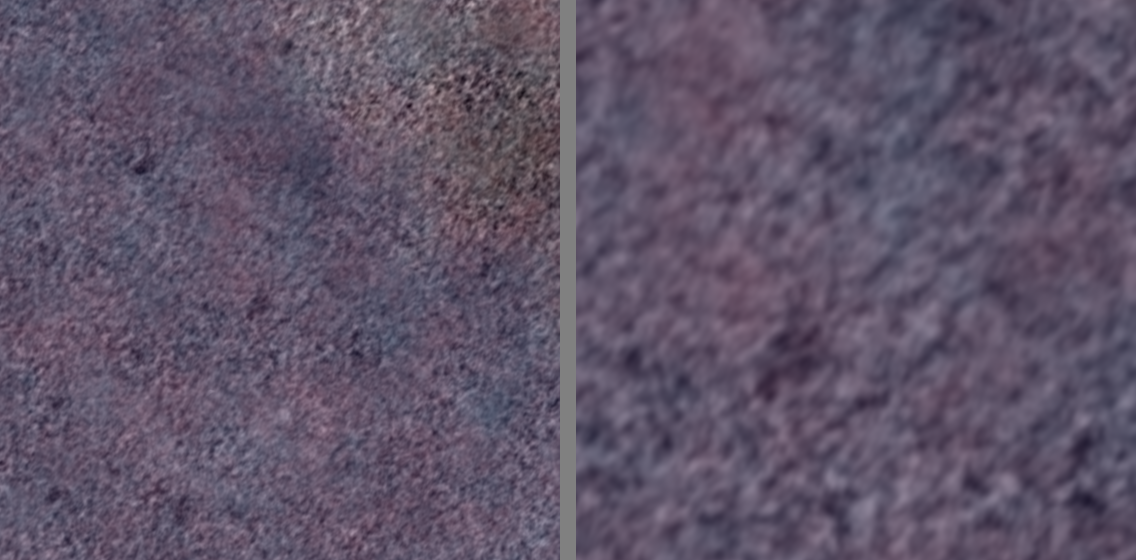
Left: the whole. Right: its middle third, enlarged.
This texture is drawn by a Shadertoy shader. Its source:

```glsl
// Soft mottled violet-grey felt with slanted grain and a warmer, coarser upper right corner.

const vec3 VIOLET = vec3(0.381, 0.336, 0.418);
const vec3 WARM   = vec3(0.412, 0.352, 0.388);
const vec3 ROSE   = vec3(0.030, -0.006, -0.008);
const vec3 LIGHT  = vec3(1.0, 0.98, 0.96);
const float GRAIN_ANGLE = 0.92;

vec2 hash2(vec2 cell) {
    vec3 h = fract(cell.xyx * vec3(0.1031, 0.1030, 0.0973));
    h += dot(h, h.yzx + 33.33);
    return fract((h.xx + h.yz) * h.zy);
}

mat2 rotation(float angle) {
    float c = cos(angle), s = sin(angle);
    return mat2(c, -s, s, c);
}

float cornerSlope(vec2 cell, vec2 offset) {
    return dot(hash2(cell) * 2.0 - 1.0, offset);
}

// Signed gradient noise, centred on zero.
float noise(vec2 p) {
    vec2 i = floor(p), f = fract(p);
    vec2 u = f * f * f * (f * (f * 6.0 - 15.0) + 10.0);
    vec2 e = vec2(1.0, 0.0);
    float low  = mix(cornerSlope(i, f), cornerSlope(i + e, f - e), u.x);
    float high = mix(cornerSlope(i + e.yx, f - e.yx), cornerSlope(i + 1.0, f - 1.0), u.x);
    return mix(low, high, u.y);
}

float fbm(vec2 p, int octaves) {
    float sum = 0.0, gain = 1.0;
    for (int i = 0; i < octaves; i++) {
        sum += gain * noise(p);
        p = rotation(0.6) * p * 2.03 + 17.3;
        gain *= 0.6;
    }
    return sum;
}

// Fibres stretched along one direction, with the direction wandering slightly.
float fibres(vec2 p, float angle, vec2 frequency, float seed) {
    vec2 wander = 0.006 * vec2(noise(p * 19.0 + seed), noise(p * 19.0 + seed + 40.0));
    return noise(rotation(angle) * (p + wander) * frequency.x * vec2(1.0, frequency.y) + seed);
}

// Sparse soft oval marks, one at most in each grid cell.
float flecks(vec2 p, float cells, float chance, float radius, float seed) {
    vec2 id = floor(p * cells) + seed;
    vec2 pick = hash2(id + 71.0);
    vec2 centre = 0.25 + 0.5 * hash2(id);
    vec2 d = rotation(0.3 + pick.y) * (fract(p * cells) - centre) / cells;
    d += 0.5 * radius * vec2(noise(p * 60.0), noise(p * 60.0 + 9.0));
    float oval = length(d * vec2(0.75, 1.3)) / (radius * (0.6 + 0.6 * pick.y));
    return step(pick.x, chance) * (1.0 - smoothstep(0.2, 1.0, oval));
}

float softSpot(vec2 p, vec2 centre, vec2 size) {
    vec2 d = (p - centre) / size;
    return exp(-dot(d, d));
}

void mainImage(out vec4 fragColor, in vec2 fragCoord) {
    vec2 p = fragCoord / iResolution.xy;

    // Broad zones: warm corner, smooth dusky diagonal band, pale patch.
    float drift = fbm(p * 4.0 + 3.7, 4);
    float warmth = smoothstep(1.25, 1.75, p.x + p.y + 0.35 * drift);
    vec2 alongBand = rotation(-0.85) * (p - vec2(0.42, 0.80));
    float dusk = softSpot(alongBand, vec2(0.0), vec2(0.38, 0.12));
    float pale = softSpot(p, vec2(0.62, 0.93), vec2(0.17, 0.12));
    float shade = softSpot(p, vec2(0.91, 0.73), vec2(0.12, 0.16));

    // Slanted fibres at three scales, plus a rounder crumb.
    float grain = fibres(p, GRAIN_ANGLE, vec2(42.0, 1.75), 5.0)
                + 0.75 * fibres(p, GRAIN_ANGLE - 0.25, vec2(75.0, 1.6), 23.0)
                + 0.45 * fibres(p, GRAIN_ANGLE + 0.2, vec2(120.0, 1.4), 61.0)
                + 0.55 * noise(p * 88.0 + 31.0);
    float contrast = 0.185 + 0.07 * warmth - 0.065 * dusk;
    contrast *= 1.0 + 0.8 * noise(p * 9.0 + 50.0);

    float tone = contrast * grain + 0.06 * drift + 0.06 * fbm(p * 15.0, 2);
    tone += 0.045 * pale - 0.035 * dusk - 0.055 * shade;

    // Scattered dark pits and pale tufts.
    tone -= 0.13 * flecks(p, 5.0, 0.26, 0.024, 2.0);
    tone += 0.12 * flecks(p, 9.0, 0.20, 0.013, 29.0);

    // Colour drifts between violet, rose and brownish grey.
    float rosiness = 2.2 * fbm(p * 6.0 + 80.0, 3) + 0.9 * noise(p * 45.0 + 12.0);
    vec3 color = mix(VIOLET, WARM, warmth * (0.8 + 0.6 * noise(p * 12.0)));
    color += ROSE * (rosiness - 0.5 * dusk);
    color.b -= 0.03 * shade;
    color += tone * LIGHT;

    fragColor = vec4(clamp(color, 0.0, 1.0), 1.0);
}
```
